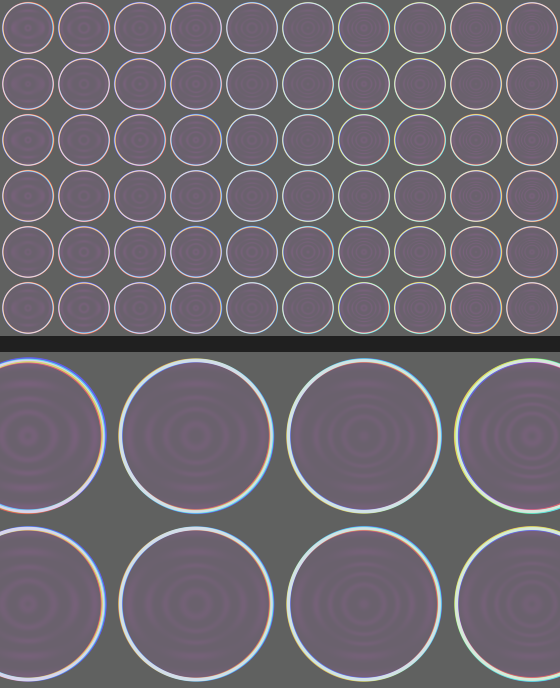
Top: the whole. Bottom: its middle third, enlarged.
Give the GLSL for this pattern, as a WebGL 2 fragment shader.

```glsl
#version 300 es
precision highp float;
// A 10 by 6 grid of thin pale circles around mauve discs with faint ripples.
// Each circle is drawn once per colour channel, slightly out of register, and its
// pastel tint runs once round the hue wheel across the columns, so all edges wrap.

#define GRID vec2(10.0, 6.0)
#define RING_RADIUS 0.450
#define RING_WIDTH 0.023
#define FRINGE 0.007
#define TINT 0.055
#define RIPPLE_PERIOD 0.118
#define RIPPLE_STRENGTH 0.55
#define BACKGROUND vec3(0.378, 0.380, 0.376)
#define DISC vec3(0.415, 0.382, 0.428)
#define GLOW vec3(0.505, 0.380, 0.515)
#define LINE vec3(0.875, 0.855, 0.870)

uniform vec2 u_resolution;
out vec4 fragColor;

const float TAU = 6.2831853;

vec2 gradientAt(vec2 node, vec2 period) {
    node = mod(node, period);
    float angle = TAU * fract(sin(dot(node, vec2(12.99, 78.23))) * 4375.85);
    return vec2(cos(angle), sin(angle));
}

// Gradient noise that wraps after a whole number of nodes.
float wrapNoise(vec2 p, vec2 period) {
    vec2 i = floor(p), f = p - i;
    vec2 w = f * f * f * (f * (f * 6.0 - 15.0) + 10.0);
    vec2 e = vec2(1.0, 0.0);
    float a = dot(gradientAt(i, period), f);
    float b = dot(gradientAt(i + e.xy, period), f - e.xy);
    float c = dot(gradientAt(i + e.yx, period), f - e.yx);
    float d = dot(gradientAt(i + e.xx, period), f - e.xx);
    return mix(mix(a, b, w.x), mix(c, d, w.x), w.y);
}

// Faint ripples: round near the centre, broken into four arcs further out.
float ripples(vec2 p, float phase) {
    float r = length(p);
    float axis = (p.x * p.x - p.y * p.y) / max(r * r, 1e-5);
    float outer = smoothstep(0.08, 0.32, r);
    float radius = r - 0.045 * axis * outer;
    float wave = 0.5 + 0.5 * cos(TAU * radius / RIPPLE_PERIOD - phase * (1.0 - outer));
    float lobes = mix(0.8, axis * axis, 0.9 * outer);
    return wave * wave * lobes;
}

// Coverage of a circular line of the given radius.
float circleLine(vec2 p, float radius, float blur) {
    float d = abs(length(p) - radius) - 0.5 * RING_WIDTH;
    return 1.0 - smoothstep(-blur, blur, d);
}

void main() {
    vec2 grid = gl_FragCoord.xy / u_resolution * GRID;
    vec2 cell = mod(floor(grid), GRID);
    vec2 p = fract(grid) - 0.5;
    float blur = 0.6 * GRID.y / u_resolution.y;

    // Slow variation from one cell to the next.
    vec2 site = 0.5 * cell + 0.25;
    float drift = wrapNoise(site, 0.5 * GRID);
    float swell = wrapNoise(site + vec2(2.0, 1.0), 0.5 * GRID);

    // Rippled disc.
    float phase = TAU * (cell.x - 2.0) / 3.0 + 1.5 * drift;
    float glow = ripples(p, phase) * RIPPLE_STRENGTH * (1.0 + 0.5 * swell);
    float inside = 1.0 - smoothstep(-blur, blur, length(p) - RING_RADIUS);
    vec3 color = mix(BACKGROUND, mix(DISC, GLOW, glow), inside);

    // Pastel line with misregistered channels.
    float hue = TAU * (0.967 - 0.1 * cell.x + 0.12 * drift);
    vec3 wheel = cos(hue - TAU * vec3(0.0, 1.0, 2.0) / 3.0);
    float amount = FRINGE * (0.75 + 0.8 * swell);
    vec2 shift = amount * vec2(cos(hue + 3.0 * drift), sin(hue + 3.0 * drift));
    vec3 radii = RING_RADIUS + 0.35 * amount * wheel;
    vec3 cover = vec3(circleLine(p - shift, radii.r, blur),
                      circleLine(p, radii.g, blur),
                      circleLine(p + shift, radii.b, blur));
    color = mix(color, LINE + TINT * wheel, cover);

    fragColor = vec4(color, 1.0);
}
```
